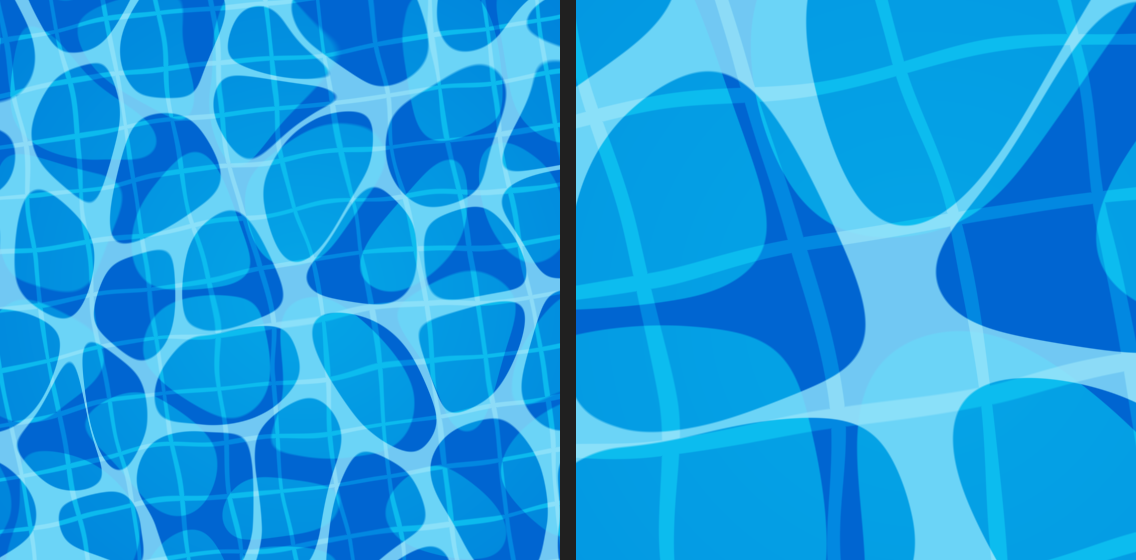
Left, the full canvas; right, a detail of the centre.
Give the GLSL for this texture, as a WebGL 1 fragment shader.

```glsl
precision highp float;
// Sunlit swimming pool: wavy tile grid, deep shadow bands and a bright caustic web.
uniform vec2 u_resolution;

const vec3 WATER_CENTRE = vec3(0.02, 0.65, 0.905);
const vec3 WATER_EDGE = vec3(0.00, 0.515, 0.86);
const vec3 SHADOW = vec3(0.00, 0.395, 0.82);
const vec3 GROUT = vec3(0.05, 0.75, 0.94);
const vec3 GROUT_SHADED = vec3(0.01, 0.55, 0.89);
const vec3 CAUSTIC = vec3(0.42, 0.83, 0.97);
const vec3 CAUSTIC_SHADED = vec3(0.46, 0.75, 0.94);
const vec3 CAUSTIC_GROUT = vec3(0.62, 0.91, 0.98);

float hash(vec2 p) {
  return fract(sin(dot(p, vec2(127.1, 311.7))) * 43758.5453);
}

vec2 hash2(vec2 p) {
  return vec2(hash(p), hash(p + vec2(37.3, 17.9)));
}

float noise(vec2 p) {
  vec2 i = floor(p);
  vec2 f = fract(p);
  f = f * f * (3.0 - 2.0 * f);
  float low = mix(hash(i), hash(i + vec2(1.0, 0.0)), f.x);
  float high = mix(hash(i + vec2(0.0, 1.0)), hash(i + vec2(1.0, 1.0)), f.x);
  return mix(low, high, f.y);
}

// Signed noise displacement, up to half the amplitude each way.
vec2 warp(vec2 p, float frequency, float amplitude) {
  vec2 q = p * frequency;
  return amplitude * (vec2(noise(q + 3.7), noise(q + 51.2)) - 0.5);
}

vec2 cellPoint(vec2 cell, float seed) {
  return 0.5 + 0.78 * (hash2(cell + seed) - 0.5);
}

// Distance to the Voronoi walls; a smooth minimum rounds the cell corners.
float roundedCells(vec2 p, float seed, float sharpness) {
  vec2 cell = floor(p);
  vec2 f = fract(p);
  vec2 nearestCell = vec2(0.0);
  vec2 nearest = vec2(8.0);
  for (int y = -1; y <= 1; y++) {
    for (int x = -1; x <= 1; x++) {
      vec2 o = vec2(float(x), float(y));
      vec2 r = o + cellPoint(cell + o, seed) - f;
      if (dot(r, r) < dot(nearest, nearest)) {
        nearest = r;
        nearestCell = o;
      }
    }
  }
  float sum = 0.0;
  for (int y = -2; y <= 2; y++) {
    for (int x = -2; x <= 2; x++) {
      vec2 o = nearestCell + vec2(float(x), float(y));
      vec2 r = o + cellPoint(cell + o, seed) - f;
      vec2 between = r - nearest;
      if (dot(between, between) > 0.0001) {
        float wall = dot(0.5 * (r + nearest), normalize(between));
        sum += exp(-sharpness * wall);
      }
    }
  }
  return -log(sum) / sharpness;
}

// Coverage of the network of walls, with a width that drifts over the surface.
float network(vec2 p, vec2 scale, float seed, float sharpness, vec2 widths, float pixel) {
  float drift = smoothstep(0.2, 0.8, noise(p * 5.0 + seed));
  float width = mix(widths.x, widths.y, drift);
  float d = roundedCells(p * scale, seed, sharpness) - width;
  float blur = pixel * scale.x;
  return 1.0 - smoothstep(-blur, blur, d);
}

// Grout lines of a tilted tile floor seen through ripples.
float tileLines(vec2 p, float size, float angle, float halfWidth, float pixel) {
  float c = cos(angle);
  float s = sin(angle);
  vec2 q = vec2(c * p.x + s * p.y, c * p.y - s * p.x);
  q += warp(p, 10.0, 0.016) + warp(p + 9.0, 3.0, 0.035);
  vec2 d = abs(fract(q / size) - 0.5) * size;
  float width = halfWidth * mix(0.75, 1.25, noise(p * 14.0));
  vec2 lines = 1.0 - smoothstep(width - pixel, width + pixel, d);
  return max(lines.x, lines.y);
}

void main() {
  float shortSide = min(u_resolution.x, u_resolution.y);
  vec2 p = gl_FragCoord.xy / shortSide;
  vec2 centre = 0.5 * u_resolution / shortSide + vec2(0.04, -0.02);
  float pixel = 1.0 / shortSide;

  // Layers
  vec2 shadowPos = p + warp(p + 20.0, 4.5, 0.14);
  vec2 causticPos = p + warp(p, 5.0, 0.11);
  float shadow = network(shadowPos, vec2(4.6, 3.9), 23.0, 8.0, vec2(0.008, 0.065), pixel);
  float caustic = network(causticPos, vec2(5.4, 4.6), 7.0, 10.0, vec2(0.008, 0.05), pixel);
  float grout = tileLines(p, 0.096, 0.15, 0.0041, pixel);

  // Pool floor
  float falloff = clamp(length(p - centre) / 0.7, 0.0, 1.0);
  vec3 color = mix(WATER_CENTRE, WATER_EDGE, falloff);
  color = mix(color, SHADOW, shadow);
  color = mix(color, mix(GROUT, GROUT_SHADED, shadow), 0.9 * grout);

  // Light on the surface
  vec3 light = mix(CAUSTIC, CAUSTIC_SHADED, 0.55 * shadow);
  light = mix(light, CAUSTIC_GROUT, 0.6 * grout);
  color = mix(color, light, caustic);

  gl_FragColor = vec4(color, 1.0);
}
```
